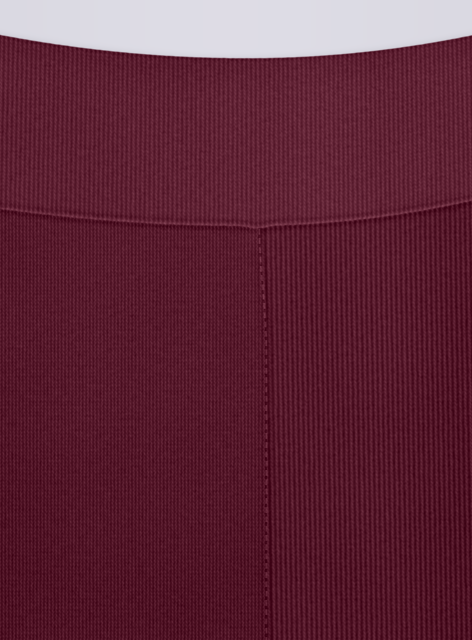
A Shadertoy shader for this texture:

```glsl
// Ribbed burgundy knit: a curved waistband above two panels, on a pale backdrop.
// Parabolas place the band edges; sine ribs, stitch rows and gradient noise
// form the cloth, shaded as one tone that runs from dark to light yarn.

const vec3 YARN_DARK = vec3(0.25, 0.02, 0.09);
const vec3 YARN_LIGHT = vec3(0.46, 0.21, 0.28);
const vec3 BACKDROP = vec3(0.86, 0.855, 0.89);
const float BAND_TOP = 0.909;      // lowest point of the upper edge
const float BAND_BOTTOM = 0.647;   // lowest point of the band seam
const float CENTRE_X = 0.386;
const float BAND_PITCH = 0.0072;   // rib widths in canvas heights
const float LEFT_PITCH = 0.0055;
const float RIGHT_PITCH = 0.0078;
const float ROW_PITCH = 0.0056;
const float STITCH_PITCH = 0.0145;
const float TAU = 6.2831853;

vec2 hashGradient(vec2 cell) {
    vec2 h = vec2(dot(cell, vec2(127.1, 311.7)), dot(cell, vec2(269.5, 183.3)));
    return 2.0 * fract(sin(h) * 43758.5) - 1.0;
}

float gradientNoise(vec2 p) {
    vec2 i = floor(p), f = fract(p);
    vec2 w = f * f * f * (f * (f * 6.0 - 15.0) + 10.0);
    vec2 e = vec2(0.0, 1.0);
    float a = dot(hashGradient(i), f);
    float b = dot(hashGradient(i + e.yx), f - e.yx);
    float c = dot(hashGradient(i + e.xy), f - e.xy);
    float d = dot(hashGradient(i + e.yy), f - e.yy);
    return mix(mix(a, b, w.x), mix(c, d, w.x), w.y);
}

// Soft line of given half width around distance zero
float softLine(float d, float halfWidth) {
    return exp(-d * d / (halfWidth * halfWidth));
}

// Rib relief with slanted stitch rows, faded when finer than the pixels
float ribKnit(vec2 p, float pitch, float rowDepth, float pixel) {
    float wobble = 0.10 * gradientNoise(p * vec2(70.0, 45.0));
    float column = p.x / pitch + wobble;
    float rib = cos(TAU * column);
    float row = cos(TAU * (p.y / ROW_PITCH + 0.25 * sin(TAU * column)));
    float ribFade = 1.0 - smoothstep(0.35, 0.7, pixel / pitch);
    float rowFade = 1.0 - smoothstep(0.35, 0.7, pixel / ROW_PITCH);
    return rib * ribFade + rowDepth * row * rowFade * (0.6 + 0.4 * rib);
}

void mainImage(out vec4 fragColor, in vec2 fragCoord) {
    vec2 p = fragCoord / iResolution.y;
    float pixel = 1.0 / iResolution.y;
    float dx = p.x - CENTRE_X;

    // Outlines
    float topY = BAND_TOP + dx * dx * (dx < 0.0 ? 0.245 : 0.29);
    float fray = 0.0012 * gradientNoise(vec2(p.x * 110.0, 3.0));
    float seamY = BAND_BOTTOM + dx * dx * (dx < 0.0 ? 0.18 : 0.32) + fray;
    seamY -= 0.004 * softLine(p.x - 0.402, 0.018);
    float seamX = 0.417 - 0.011 * smoothstep(0.45, 0.65, p.y)
                + 0.0012 * gradientNoise(vec2(7.0, p.y * 60.0));
    float belowTop = topY - p.y;
    float aboveSeam = p.y - seamY;
    float rightOfSeam = p.x - seamX;
    float inBand = smoothstep(-pixel, pixel, aboveSeam);
    float inRight = smoothstep(-pixel, pixel, rightOfSeam);

    // Knit relief of the three pieces
    vec2 bandP = vec2(p.x + 0.05 * dx * (p.y - 0.78), p.y - seamY);
    vec2 rightP = vec2(p.x + 0.016 * p.y, p.y);
    float bandKnit = ribKnit(bandP, BAND_PITCH, 0.45, pixel);
    float leftKnit = ribKnit(p, LEFT_PITCH, 0.65, pixel);
    float rightKnit = ribKnit(rightP, RIGHT_PITCH, 0.35, pixel);

    // Broad light over each piece
    float bandTone = 0.54 + 0.10 * softLine(p.x - 0.50, 0.25)
                   - 0.10 * smoothstep(0.06, 0.0, belowTop);
    float leftTone = 0.29 + 0.15 * smoothstep(0.0, 0.6, p.y)
                   - 0.05 * smoothstep(0.12, 0.0, p.x);
    float rightTone = 0.33 + 0.12 * smoothstep(0.05, 0.65, p.y)
                    - 0.10 * smoothstep(0.60, 0.738, p.x);
    bandTone += 0.21 * bandKnit;
    leftTone += 0.19 * leftKnit;
    rightTone += 0.27 * rightKnit;
    float panelTone = mix(leftTone, rightTone, inRight);

    // Vertical seam: fold shadow and dashed thread
    float fold = 0.22 * softLine(rightOfSeam - 0.005, 0.0035)
               + 0.10 * softLine(rightOfSeam + 0.006, 0.004);
    float dash = smoothstep(-0.35, 0.35, cos(TAU * p.y / STITCH_PITCH) + 0.35);
    float thread = softLine(rightOfSeam + 0.001, 0.0017);
    panelTone += thread * mix(-0.25, 0.48, dash) - fold;
    panelTone += 0.16 * softLine(p.x - 0.398, 0.010) * smoothstep(-0.045, 0.0, aboveSeam);

    // Band seam: shadow under a pale rolled lip
    panelTone -= 0.28 * softLine(aboveSeam + 0.003, 0.0045);
    bandTone -= 0.16 * softLine(aboveSeam - 0.008, 0.004);
    float lipGrain = 0.8 + 0.5 * gradientNoise(vec2(p.x * 190.0, 1.5));
    float tone = mix(panelTone, bandTone, inBand);
    tone += 0.42 * lipGrain * softLine(aboveSeam - 0.0015, 0.0022);

    // Yarn fuzz and slow mottling
    tone += 0.24 * gradientNoise(p * vec2(290.0, 230.0));
    tone += 0.13 * gradientNoise(p * vec2(75.0, 120.0) + 19.0);
    tone += 0.07 * gradientNoise(p * vec2(9.0, 7.0) + 5.0);
    tone -= 0.18 * softLine(belowTop - 0.002, 0.003);
    vec3 cloth = mix(YARN_DARK, YARN_LIGHT, clamp(tone, -0.08, 1.25));

    // Backdrop with a soft central glow
    float glow = softLine(p.x - 0.36, 0.30);
    vec3 behind = BACKDROP + 0.018 * (glow - 0.5);
    behind -= 0.03 * softLine(belowTop, 0.006);

    float coverage = smoothstep(-pixel, pixel, belowTop + 0.4 * fray);
    fragColor = vec4(mix(behind, cloth, coverage), 1.0);
}
```
